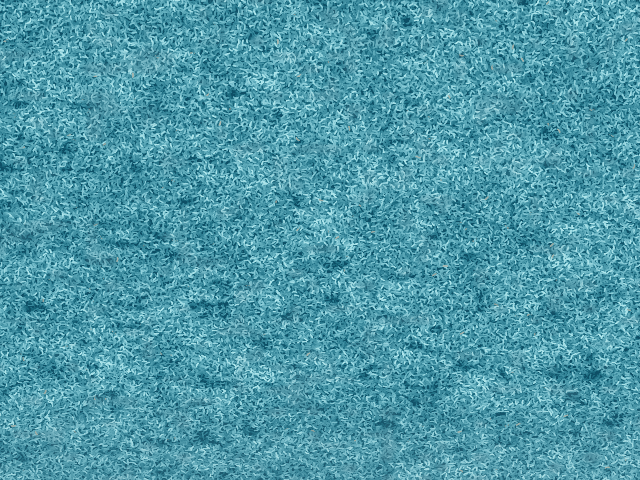
Write a Shadertoy shader that draws this texture.

```glsl
const float ROWS = 118.0;        // strand cells per canvas height
const int LAYERS = 4;            // strand layers from root to tip
const float HALF_LENGTH = 0.45;  // strand size, in cells
const float RADIUS = 0.21;
const float BEND = 0.5;
const float ROOT_TONE = 0.2;     // tones are positions on the dye ramp
const float LOW_TONE = 1.25;
const float HIGH_TONE = 4.25;
const float TONE_SPREAD = 3.1;
const float CLUMP_TONE = 2.2;
const float GAP_DEPTH = 2.0;
const float FORESHORTEN = 0.15;  // denser rows toward the bottom
const float FLECK_SHARE = 0.0015;
const vec3 FLECK_COLOR = vec3(0.68, 0.69, 0.64);
const vec3 HAZE_COLOR = vec3(0.45, 0.62, 0.67);

const vec3 DYE[7] = vec3[7](
    vec3(0.05, 0.31, 0.40), vec3(0.10, 0.41, 0.49),
    vec3(0.18, 0.50, 0.58), vec3(0.27, 0.58, 0.65),
    vec3(0.38, 0.68, 0.74), vec3(0.51, 0.78, 0.83),
    vec3(0.68, 0.90, 0.92));

// Integer hash: four values in 0..1 per lattice cell and seed
vec4 hash4(vec2 cell, int seed) {
    ivec2 c = ivec2(cell);
    uvec4 v = uvec4(uint(c.x), uint(c.y), uint(seed), uint(c.x + 7 * c.y));
    v = v * 1664525u + 1013904u;
    v += v.yzxy * v.wxyz;
    v ^= v >> 16u;
    v += v.yzxy * v.wxyz;
    return vec4(v >> 8u) / 16777216.0;
}

float valueNoise(vec2 p, int seed) {
    vec2 cell = floor(p);
    vec2 f = fract(p);
    f = f * f * (3.0 - 2.0 * f);
    float low = mix(hash4(cell, seed).x, hash4(cell + vec2(1, 0), seed).x, f.x);
    float high = mix(hash4(cell + vec2(0, 1), seed).x, hash4(cell + vec2(1, 1), seed).x, f.x);
    return mix(low, high, f.y);
}

// Distance to a short, slightly curled strand
float strandDistance(vec2 p, float angle, float bend) {
    float c = cos(angle), s = sin(angle);
    vec2 q = vec2(c * p.x + s * p.y, c * p.y - s * p.x);
    q.y += bend * (q.x * q.x - 0.08);
    q.x -= clamp(q.x, -HALF_LENGTH, HALF_LENGTH);
    return length(q) - RADIUS;
}

vec3 dyeRamp(float tone) {
    float t = clamp(tone, 0.0, 5.999);
    int i = int(t);
    return mix(DYE[i], DYE[i + 1], fract(t));
}

// Uneven pile: tufts, broad patches and flat dark gaps
float pileTone(vec2 p) {
    float tufts = valueNoise(p * vec2(30.0, 44.0), 11) - 0.5;
    float patches = valueNoise(p * vec2(9.0, 15.0), 12) - 0.5;
    float gapNoise = 0.6 * valueNoise(p * vec2(21.0, 40.0), 13)
                   + 0.4 * valueNoise(p * vec2(45.0, 75.0), 14);
    float gap = smoothstep(0.66, 0.86, gapNoise);
    return CLUMP_TONE * (0.65 * tufts + 0.35 * patches) - GAP_DEPTH * gap;
}

void mainImage(out vec4 fragColor, in vec2 fragCoord) {
    vec2 uv = fragCoord / iResolution.y;
    float toTop = 1.0 - uv.y;
    vec2 p = vec2(uv.x, uv.y - FORESHORTEN * toTop * toTop) + 2.0;
    float edge = max(0.5 * ROWS / iResolution.y, 0.06);
    float pile = pileTone(p);

    // Paint the strands over the dark roots, lowest layer first
    float tone = ROOT_TONE;
    float fleck = 0.0;
    for (int layer = 0; layer < LAYERS; layer++) {
        float rise = float(layer) / float(LAYERS - 1);
        vec2 g = p * ROWS + vec2(0.37, 0.61) * float(layer);
        vec2 base = floor(g);
        for (int y = -1; y <= 1; y++) {
            for (int x = -1; x <= 1; x++) {
                vec2 cell = base + vec2(x, y);
                vec4 h = hash4(cell, layer);
                float d = strandDistance(g - cell - h.xy, h.z * 6.2832,
                                         BEND * (2.0 * fract(h.w * 37.0) - 1.0));
                float cover = 1.0 - smoothstep(-edge, edge, d);
                float strandTone = mix(LOW_TONE, HIGH_TONE, rise)
                                 + TONE_SPREAD * (h.w - 0.5);
                tone = mix(tone, strandTone, cover);
                fleck = mix(fleck, step(fract(h.w * 91.0), FLECK_SHARE), cover);
            }
        }
    }

    // Dye the pile, then add dull tufts, a hazy lower edge and pale flecks
    vec3 color = dyeRamp(tone + pile);
    float dull = smoothstep(0.6, 0.95, valueNoise(p * vec2(26.0, 34.0), 15));
    float haze = 0.22 * dull + 0.15 * smoothstep(0.25, 0.0, uv.y);
    color = mix(color, HAZE_COLOR, haze);
    color = mix(color, FLECK_COLOR, 0.8 * fleck);
    fragColor = vec4(color, 1.0);
}
```
